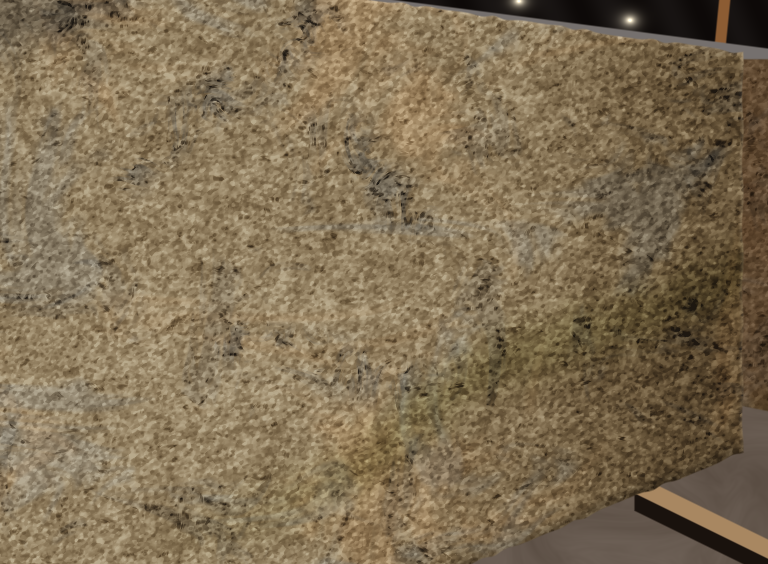
Write a WebGL 2 fragment shader that draws this texture.

```glsl
#version 300 es
precision highp float;
// A polished granite slab standing in a dim hall: tan grains, dark flecks,
// blue-black veins and an olive band. Grains and flecks are cellular noise,
// the broad clouds are layered sines, and the hall is built from half-planes.
uniform vec2 u_resolution;
out vec4 fragColor;

vec2 hash2(vec2 c) {
  vec3 q = fract(c.xyx * vec3(.1031, .1030, .0973));
  q += dot(q, q.yzx + 33.33);
  return fract((q.xx + q.yz) * q.zy);
}

// x: softly blended random shade per cell, y: coverage of scattered flecks
vec2 grains(vec2 p, float density) {
  vec2 cell = floor(p), f = fract(p);
  float shade = 0., weight = 0., fleck = 0.;
  for (int j = -1; j <= 1; j++)
    for (int i = -1; i <= 1; i++) {
      vec2 o = vec2(i, j);
      vec2 h = hash2(cell + o + 200.), id = hash2(cell + o + 371.);
      float d = length(o + h - f);
      float w = exp(-6.5 * d * d);
      shade += w * id.x;
      weight += w;
      float present = smoothstep(-.08, .08, id.y - 1. + density);
      fleck = max(fleck, present * smoothstep(.2, -.16, d - .12 - .28 * id.x));
    }
  return vec2(shade / weight, fleck);
}

// Layered, twisted sines in about -0.8..0.8
float clouds(vec2 p) {
  float sum = 0., amp = .5;
  for (int i = 0; i < 5; i++) {
    p = mat2(.8, -.6, .6, .8) * p + vec2(1.7, 4.1);
    p += .6 * sin(p.yx * 1.3);
    sum += amp * sin(p.x) * cos(p.y * 1.1);
    p *= 1.9;
    amp *= .68;
  }
  return sum;
}

float segment(vec2 p, vec2 a, vec2 b) {
  vec2 v = b - a;
  return length(p - a - v * clamp(dot(p - a, v) / dot(v, v), 0., 1.));
}

// Positive d lies outside
float inside(float d) {
  float aa = 1.2 / u_resolution.y;
  return smoothstep(aa, -aa, d);
}

// Dark brown to pale tan
vec3 stone(float t) {
  t = clamp(t, 0., 1.1);
  return mix(vec3(.12, .09, .06), vec3(.67, .605, .485), t)
       - t * (1. - t) * vec3(-.02, .08, .2);
}

vec3 granite(vec2 p) {
  float broad = clouds(p * 5.), rough = clouds(p * 24. + 9.);
  vec2 q = p + .022 * vec2(rough, broad);

  // Broken dark veins
  float vein = min(segment(q, vec2(.24, .70), vec2(.57, .97)),
               min(segment(q, vec2(.60, .78), vec2(.73, .62)),
                   segment(q, vec2(.40, .40), vec2(.71, .33))));
  float dark = smoothstep(.075, .0, vein) * smoothstep(-.25, .35, rough);
  dark = max(dark, .4 * smoothstep(.3, .65, clouds(p * 11. + 31.)));

  // Rising olive band and the shaded stone under it
  float side = q.y - .5 * q.x + .115 - .025 * sin(q.x * 9.);
  float band = exp(-side * side / .003) * smoothstep(.2, .75, p.x);
  float under = smoothstep(.02, -.1, side) * smoothstep(.5, .95, p.x);

  // Light across the slab
  float t = .81 + .07 * exp(-5. * dot(p - vec2(.3, .3), p - vec2(.3, .3)));
  t -= .29 * smoothstep(.85, 1.34, p.x) + .19 * band + .15 * under;
  float corner = smoothstep(.02, .12, q.y - .82 - .55 * q.x);
  t -= .24 * corner + .2 * dark - .07 * broad - .07 * rough;

  // Grain sizes, coarse to fine
  mat2 lean = mat2(.87, -.5, .5, .87);
  vec2 coarse = grains(lean * q * vec2(60., 78.), .08 + .55 * dark);
  vec2 middle = grains(lean * p * vec2(95., 125.) + 40., .1 + .4 * dark);
  vec2 fine = grains(lean * p * vec2(150., 200.) + 80., .05);
  t += .14 * (coarse.x - .5) + .27 * (middle.x - .5) + .36 * (fine.x - .5);
  t -= (.36 + .22 * dark) * coarse.y + .24 * middle.y;
  t += .16 * fine.y;

  // Mineral tints
  vec3 col = stone(t);
  float luma = dot(col, vec3(.3, .59, .11));
  float grey = smoothstep(.25, .65, clouds(p * vec2(5., 9.) + 15.));
  col = mix(col, luma * vec3(1., 1., .96), clamp(.35 * grey + .5 * dark + .35 * corner, 0., .7));
  col *= mix(vec3(1), vec3(.97, 1., .92), band);
  return col * mix(vec3(1), vec3(1.04, .99, .94), smoothstep(.1, .7, broad));
}

vec3 hall(vec2 p) {
  vec3 col = vec3(.07, .055, .05) + .02 * sin(p.x * 60. + p.y * 25.);
  col = mix(col, vec3(.55, .36, .2), inside(abs(p.x - 1.281 - .1 * (p.y - .96)) - .01));
  // Ceiling lamps
  for (int i = 0; i < 2; i++) {
    vec2 lamp = vec2(.92 + .197 * float(i), .998 - .034 * float(i));
    col += vec3(1.3, 1.25, 1.1) * exp(-length((p - lamp) * vec2(.8, 1.)) * 130.);
  }
  // Pale rim and face of the slab behind
  col = mix(col, vec3(.46, .44, .43), inside(p.y - .935 + .13 * (p.x - 1.2)));
  col = mix(col, granite(p + vec2(-.5, .1)) * vec3(.66, .58, .52), inside(p.y - .895));
  // Floor, timber and its shadow
  vec3 ground = vec3(.39, .34, .30) + .04 * clouds(p * 14.);
  float timber = p.y - .128 + .49 * (p.x - 1.13);
  float start = 1.125 - p.x;
  ground = mix(ground, vec3(.10, .07, .05), inside(max(abs(timber + .02) - .016, start)));
  ground = mix(ground, vec3(.66, .53, .38), inside(max(abs(timber - .012) - .017, start)));
  return mix(col, ground, inside(p.y - .28 + .2 * (p.x - 1.317)));
}

void main() {
  vec2 p = gl_FragCoord.xy / u_resolution.y;
  float chip = .002 * sin(p.x * 70. + 2. * sin(p.x * 43.));
  float top = p.y - 1. + .145 * (p.x - .667) + chip;
  float bottom = .413 * (p.x - .836) - p.y + chip;
  float right = p.x - 1.317 + .0015 * sin(p.y * 55.);
  float edge = max(max(top, bottom), right);
  vec3 col = granite(p) * mix(1., .8, smoothstep(-.03, 0., bottom));
  col += .08 * smoothstep(-.008, 0., max(top, right));
  fragColor = vec4(mix(hall(p), col, inside(edge)), 1.);
}
```
